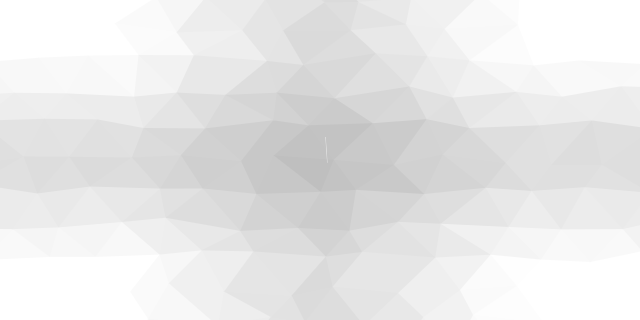
A Shadertoy shader for this background:

```glsl
// Pale low-poly backdrop: a jittered, staggered lattice is split into triangles,
// each filled with one flat grey. The greys come from two crossing soft bands,
// one horizontal and one vertical, which are darkest where they meet.

#define CELL vec2(0.170, 0.102)            // lattice spacing, in canvas heights
#define LATTICE_ORIGIN vec2(-0.102, 0.505) // lattice anchor, x from the centre
#define JITTER vec2(0.50, 0.46)            // vertex scatter, in cells
#define BAND_CENTRE vec2(0.005, 0.498)
#define BAND_REACH vec2(0.610, 0.322)      // half widths: vertical, horizontal band
#define BAND_DEPTH vec2(0.142, 0.146)      // darkening at each band's middle
#define FACET_SNAP 0.5                     // 0 shades per triangle, 1 per cell
#define TONE_VARIATION 0.014
#define SEAM_TOP vec2(0.0174, 0.571)
#define SEAM_BOTTOM vec2(0.0227, 0.493)
#define SEAM_HALF_WIDTH 0.0009

float hash(vec2 p) {
    return fract(sin(dot(p, vec2(127.1, 311.7))) * 43758.5);
}

// Lattice vertex in canvas space; odd rows are shifted by half a cell
vec2 vertexAt(vec2 id) {
    vec2 scatter = vec2(hash(id), hash(id + 37.2)) - 0.5;
    vec2 stagger = vec2(0.5 * mod(id.y, 2.0), 0.0);
    return LATTICE_ORIGIN + (id + stagger + scatter * JITTER) * CELL;
}

// Signed distance to the line a-b, positive on its left
float edgeDistance(vec2 p, vec2 a, vec2 b) {
    vec2 e = b - a, q = p - a;
    return (e.x * q.y - e.y * q.x) / max(length(e), 1e-4);
}

// Antialiased cover of a counter-clockwise triangle
float triangleCover(vec2 p, vec2 a, vec2 b, vec2 c, float pixel) {
    float d = min(edgeDistance(p, a, b), min(edgeDistance(p, b, c), edgeDistance(p, c, a)));
    return clamp(0.5 + d / pixel, 0.0, 1.0);
}

// Product of the two crossing bands
float bandTone(vec2 p) {
    vec2 falloff = max(1.0 - abs(p - BAND_CENTRE) / BAND_REACH, 0.0);
    vec2 light = 1.0 - BAND_DEPTH * falloff;
    return light.x * light.y;
}

// Flat grey of one triangle, varied only where the bands reach
float facetTone(vec2 facetMiddle, vec2 cellMiddle, float seed) {
    float tone = bandTone(mix(facetMiddle, cellMiddle, FACET_SNAP));
    float shaded = smoothstep(0.0, 0.04, 1.0 - tone);
    return tone + (seed - 0.5) * TONE_VARIATION * shaded;
}

// Blend of all facets near p, weighted by their cover
float facets(vec2 p, float pixel) {
    vec2 home = floor((p - LATTICE_ORIGIN) / CELL);
    float sum = 0.0, weight = 0.0;
    for (int j = -1; j <= 1; j++) {
        for (int i = -2; i <= 1; i++) {
            vec2 id = home + vec2(float(i), float(j));
            // Odd rows lean the cell left, even rows lean it right
            vec2 a = vertexAt(id);
            vec2 b = vertexAt(id + vec2(1.0, 0.0));
            vec2 c = vertexAt(id + vec2(1.0, 1.0));
            vec2 d = vertexAt(id + vec2(0.0, 1.0));
            vec2 middle = (a + b + c + d) * 0.25;

            // Turn the cell so that a-c is its shorter diagonal
            if (distance(b, d) < distance(a, c)) {
                vec2 first = a;
                a = b; b = c; c = d; d = first;
            }
            float coverB = triangleCover(p, a, b, c, pixel);
            float coverD = triangleCover(p, a, c, d, pixel);
            sum += coverB * facetTone((a + b + c) / 3.0, middle, hash(id + 5.3));
            sum += coverD * facetTone((a + c + d) / 3.0, middle, hash(id + 9.7));
            weight += coverB + coverD;
        }
    }
    return weight > 0.001 ? sum / weight : bandTone(p);
}

// Hairline light seam close to the centre
float seam(vec2 p, float pixel) {
    vec2 along = SEAM_BOTTOM - SEAM_TOP;
    float t = clamp(dot(p - SEAM_TOP, along) / dot(along, along), 0.0, 1.0);
    float d = distance(p, SEAM_TOP + along * t);
    return 1.0 - smoothstep(0.0, SEAM_HALF_WIDTH + pixel * 0.5, d);
}

void mainImage(out vec4 fragColor, in vec2 fragCoord) {
    float pixel = 1.0 / iResolution.y;
    vec2 p = fragCoord * pixel;
    p.x -= 0.5 * iResolution.x * pixel;

    float tone = facets(p, pixel);
    tone = mix(tone, 0.92, 0.6 * seam(p, pixel));
    fragColor = vec4(vec3(clamp(tone, 0.0, 1.0)), 1.0);
}
```
